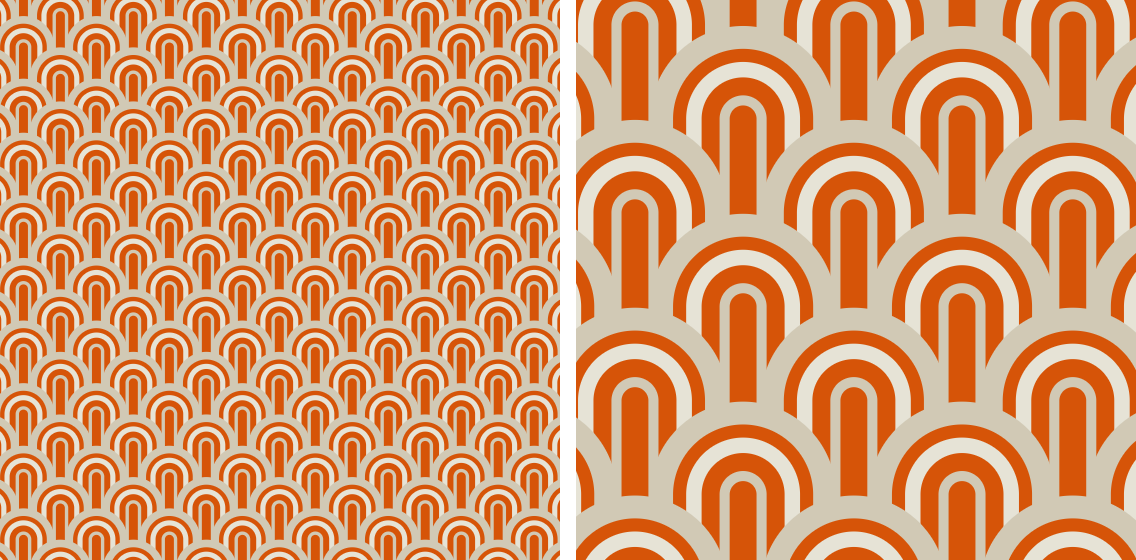
Left: the whole. Right: its middle third, enlarged.
This pattern is drawn by a WebGL 2 fragment shader. Its source:

```glsl
#version 300 es
precision highp float;
// Overlapping rows of staggered rainbow arches in orange, cream and stone.

uniform vec2 u_resolution;
out vec4 fragColor;

// Colours
const vec3 STONE  = vec3(0.82, 0.79, 0.71);
const vec3 ORANGE = vec3(0.84, 0.33, 0.03);
const vec3 CREAM  = vec3(0.90, 0.89, 0.84);

// Layout, in canvas units
const float PITCH_X   = 0.1303;  // distance between arches in a row
const float ROW_STEP  = 0.0559;  // distance between rows
const float FIRST_X   = 0.0419;  // arch centre in even rows
const float FIRST_Y   = 0.9160;  // arch centre height of row 0
const float STAGGER   = 0.506;   // shift of odd rows, in pitches
const int   FIRST_ROW = -2;
const int   LAST_ROW  = 18;
const int   SEAM_ROW  = 3;       // rows from here on sit closer to those above
const float SEAM_LIFT = 0.0153;

// Outer radius of each band
const float RIM_RADIUS   = 0.0553;
const float OUTER_RADIUS = 0.0417;
const float CREAM_RADIUS = 0.0339;
const float INNER_RADIUS = 0.0247;
const float LINE_RADIUS  = 0.0140;
const float STEM_RADIUS  = 0.0080;

// Distance from the axis of an arch: round above its centre, straight below.
float archDistance(vec2 p) {
    return length(vec2(p.x, max(p.y, 0.0)));
}

// Antialiased coverage of everything within a radius.
float inside(float dist, float radius, float pixel) {
    return clamp(0.5 + (radius - dist) / pixel, 0.0, 1.0);
}

// Position relative to the nearest arch centre in a row.
vec2 rowPosition(vec2 uv, int row) {
    float oddRow = float(row & 1);
    float lift = row >= SEAM_ROW ? SEAM_LIFT : 0.0;
    float x = (uv.x - FIRST_X) / PITCH_X - oddRow * STAGGER;
    float y = uv.y - (FIRST_Y - float(row) * ROW_STEP + lift);
    return vec2((fract(x + 0.5) - 0.5) * PITCH_X, y);
}

// Paint the nested bands of one arch, widest first.
vec3 paintArch(vec3 color, float dist, float pixel) {
    color = mix(color, STONE,  inside(dist, RIM_RADIUS, pixel));
    color = mix(color, ORANGE, inside(dist, OUTER_RADIUS, pixel));
    color = mix(color, CREAM,  inside(dist, CREAM_RADIUS, pixel));
    color = mix(color, ORANGE, inside(dist, INNER_RADIUS, pixel));
    color = mix(color, STONE,  inside(dist, LINE_RADIUS, pixel));
    return mix(color, ORANGE,  inside(dist, STEM_RADIUS, pixel));
}

void main() {
    float pixel = 1.0 / u_resolution.y;
    vec2 uv = gl_FragCoord.xy * pixel;
    vec3 color = STONE;

    // Each lower row covers the legs of the rows above it.
    for (int row = FIRST_ROW; row <= LAST_ROW; row++) {
        color = paintArch(color, archDistance(rowPosition(uv, row)), pixel);
    }

    fragColor = vec4(color, 1.0);
}
```
